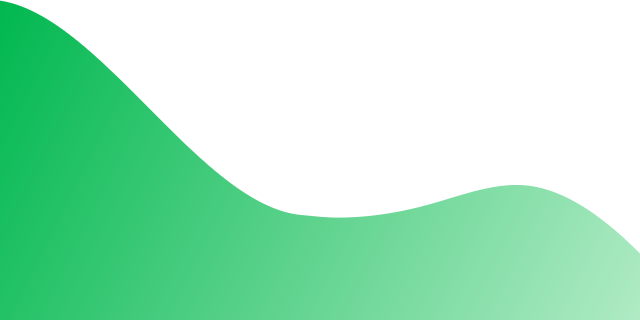
Give the GLSL for this background, as a Shadertoy shader.

```glsl
// Green hill with a smooth wavy crest, fading diagonally to mint on white.

// Cubic Hermite curve between two knots, each holding (x, height, slope).
float hermite(float x, vec3 a, vec3 b) {
    float width = b.x - a.x;
    float t = (x - a.x) / width;
    float s = 1.0 - t;
    return mix(a.y, b.y, t * t * (3.0 - 2.0 * t))
         + width * t * s * (s * a.z - t * b.z);
}

// Height of the crest, for x from 0 to 2.
float crest(float x) {
    vec3 peak   = vec3(0.0, 0.998, -0.15);
    vec3 foot   = vec3(0.943, 0.328, -0.09);
    vec3 valley = vec3(1.055, 0.320, 0.0);
    vec3 rise   = vec3(1.333, 0.359, 0.27);
    vec3 knoll  = vec3(1.615, 0.422, 0.0);
    vec3 end    = vec3(2.0, 0.208, -1.0);
    if (x < foot.x)   return hermite(x, peak, foot);
    if (x < valley.x) return hermite(x, foot, valley);
    if (x < rise.x)   return hermite(x, valley, rise);
    if (x < knoll.x)  return hermite(x, rise, knoll);
    return hermite(x, knoll, end);
}

void mainImage(out vec4 fragColor, in vec2 fragCoord) {
    vec2 p = fragCoord / iResolution.xy * vec2(2.0, 1.0);
    float pixel = 1.0 / iResolution.y;

    // Gradient along the diagonal from upper left to lower right
    float along = dot(vec2(p.x, 1.0 - p.y), vec2(2.0, 1.0)) / 5.0;
    vec3 hill = mix(vec3(0.0, 0.72, 0.31), vec3(0.69, 0.92, 0.77), along);

    // Approximate distance to the crest, for an even soft edge
    float height = crest(p.x);
    float slope = (crest(p.x + pixel) - crest(p.x - pixel)) / (2.0 * pixel);
    float dist = (p.y - height) / sqrt(1.0 + slope * slope);
    float sky = clamp(dist / pixel + 0.5, 0.0, 1.0);

    fragColor = vec4(mix(hill, vec3(1.0), sky), 1.0);
}
```
